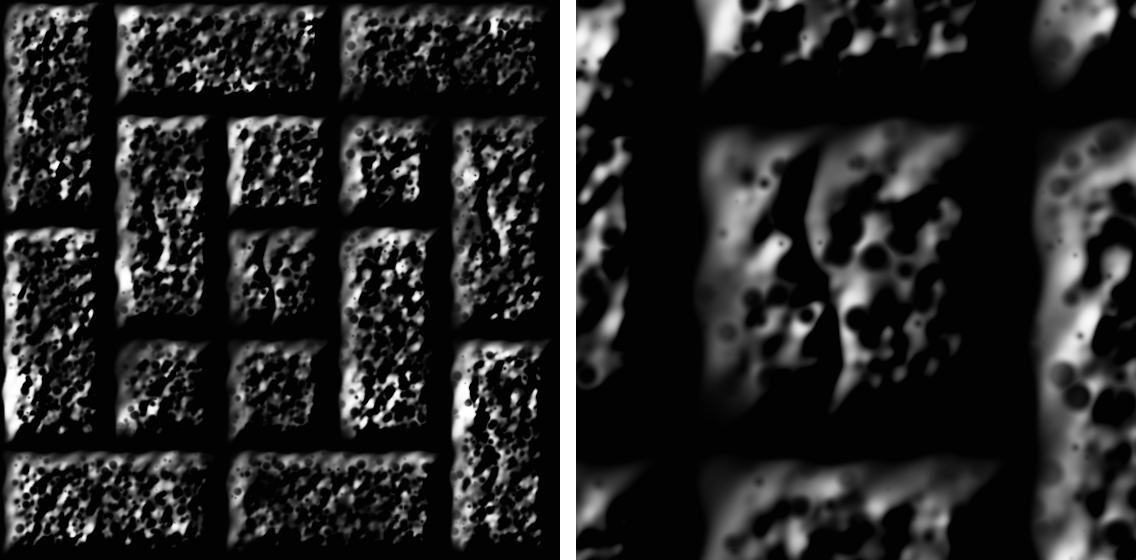
Left: the whole. Right: its middle third, enlarged.
A Shadertoy shader for this texture map:

```glsl
const float GRID = 5.0;                      // cells across and down
const vec2  LIGHT_SLOPE = vec2(0.84, -0.54); // uphill direction that catches light
const float SAMPLE_STEP = 0.002;             // slope sampling distance
const float JOINT = 0.03;                    // half joint width, in cells
const float EDGE_WOBBLE = 0.012;
const vec2  BEVEL_WIDTH = vec2(0.15, 0.25);  // range over the bricks, in cells
const float BEVEL_HEIGHT = 0.0155;
const float COARSE_FREQ = 44.0;
const float FINE_FREQ = 82.0;
const float COARSE_ROUGH = 0.30;
const float FINE_ROUGH = 0.17;
const float MOTTLE_FREQ = 58.0;
const float MOTTLE = 0.32;
const float PIT_FREQ = 50.0;
const float PIT_RADIUS = 0.38;
const float PATCH_FREQ = 18.0;
const float BROAD_FREQ = 8.0;
const float PATCH_CONTRAST = 1.0;
const float CRACK_SHARE = 0.45;
const float CRACK_WIDTH = 0.045;
const float CRACK_DEPTH = 0.009;
const float FACE_LIGHT = 0.09;
const float BLACK_LEVEL = 0.006;
const float TAU = 6.28319;

// Each cell is single or joined to its right, left, upper or lower neighbour
const int S = 0, R = 1, L = 2, U = 3, D = 4;
const int LAYOUT[25] = int[25](
    R, L, R, L, U,
    U, S, S, U, D,
    D, U, S, D, U,
    U, D, S, S, D,
    D, R, L, R, L);

struct Brick { vec2 fromCentre; vec2 halfSize; vec3 seed; };

vec3 hash3(vec2 p) {
    vec3 q = fract(vec3(p.xyx) * vec3(0.1031, 0.1030, 0.0973));
    q += dot(q, q.yxz + 33.33);
    return fract((q.xxy + q.yzz) * q.zyx);
}

// Smooth cellular bumps of random sign, wrapping at the canvas edge
float bumps(vec2 uv, float freq) {
    vec2 p = uv * freq, cell = floor(p);
    float sum = 0.0;
    for (int y = -1; y <= 1; y++)
    for (int x = -1; x <= 1; x++) {
        vec2 id = cell + vec2(x, y);
        vec3 h = hash3(mod(id, freq) + freq);
        vec2 d = p - id - h.xy;
        sum += (2.0 * h.z - 1.0) * exp(-6.0 * dot(d, d));
    }
    return sum;
}

// Signed distance to scattered round holes; negative radii leave gaps
float pitDistance(vec2 uv) {
    vec2 p = uv * PIT_FREQ, cell = floor(p);
    float nearest = 1.0;
    for (int y = -1; y <= 1; y++)
    for (int x = -1; x <= 1; x++) {
        vec2 id = cell + vec2(x, y);
        vec3 h = hash3(mod(id, PIT_FREQ) + 211.0);
        nearest = min(nearest, length(p - id - h.xy) - PIT_RADIUS * (1.6 * h.z - 0.6));
    }
    return nearest;
}

Brick findBrick(vec2 uv) {
    vec2 p = fract(uv) * GRID, cell = min(floor(p), GRID - 1.0);
    int join = LAYOUT[int(cell.y) * int(GRID) + int(cell.x)];
    vec2 corner = cell - vec2(join == L, join == D);
    vec2 size = vec2(1.0) + vec2(join == L || join == R, join == U || join == D);
    return Brick(p - corner - 0.5 * size, 0.5 * size, hash3(corner + 17.0));
}

// Rounded rise from the uneven outline to the flat face, 0 to 1
float bevel(Brick b, vec2 uv) {
    float wobble = sin(TAU * (7.0 * uv.x + 11.0 * uv.y))
                 + 0.6 * sin(TAU * (23.0 * uv.x - 17.0 * uv.y) + 1.7);
    vec2 inset = b.halfSize - JOINT - abs(b.fromCentre) + EDGE_WOBBLE * wobble;
    vec2 rise = smoothstep(0.0, mix(BEVEL_WIDTH.x, BEVEL_WIDTH.y, b.seed.x), inset);
    return rise.x * rise.y;
}

float crack(Brick b) {
    float angle = (b.seed.z - 0.5) * 1.1 + (b.halfSize.x > b.halfSize.y ? 0.25 * TAU : 0.0);
    vec2 along = vec2(sin(angle), cos(angle));
    float t = dot(b.fromCentre, along);
    float side = dot(b.fromCentre, vec2(along.y, -along.x)) + 0.04 * sin(9.0 * t) + 0.1;
    float line = exp(-side * side / (CRACK_WIDTH * CRACK_WIDTH));
    return line * smoothstep(0.45, 0.2, abs(t)) * step(b.seed.y, CRACK_SHARE);
}

float height(vec2 uv) {
    Brick b = findBrick(uv);
    float rise = bevel(b, uv);
    float rough = COARSE_ROUGH * bumps(uv, COARSE_FREQ) / COARSE_FREQ
                + FINE_ROUGH * bumps(uv, FINE_FREQ) / FINE_FREQ;
    return BEVEL_HEIGHT * rise + rough * rise * mix(0.5, 1.0, rise) - CRACK_DEPTH * crack(b);
}

void mainImage(out vec4 fragColor, in vec2 fragCoord) {
    vec2 uv = fragCoord / iResolution.xy;
    Brick b = findBrick(uv);
    float face = bevel(b, uv);

    // Directional relief light with mottled faces
    vec2 stepUp = LIGHT_SLOPE * SAMPLE_STEP;
    float slope = (height(uv + stepUp) - height(uv - stepUp)) / (2.0 * SAMPLE_STEP);
    float mottle = FACE_LIGHT + MOTTLE * bumps(uv, MOTTLE_FREQ);
    float light = max(slope + mottle * face, 0.0);

    // Pits, worn patches and brick tone
    float pit = smoothstep(-0.12, 0.24, pitDistance(uv));
    light *= mix(1.0, pit, mix(0.4, 1.0, face));
    light *= exp(PATCH_CONTRAST * (bumps(uv, PATCH_FREQ) + bumps(uv, BROAD_FREQ)));
    light *= mix(0.85, 1.3, b.seed.z);

    // Soft highlight shoulder
    light /= pow(1.0 + pow(light, 4.0), 0.25);
    fragColor = vec4(vec3(min(BLACK_LEVEL + light, 1.0)), 1.0);
}
```
